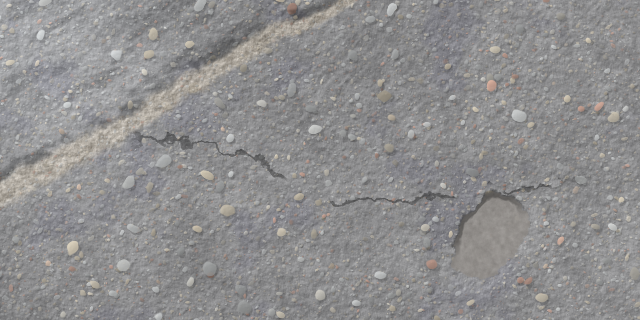
A WebGL 1 fragment shader for this texture:

```glsl
precision highp float;
// Worn asphalt with scattered gravel, a sandy diagonal rut, a thin crack and a pothole.
uniform vec2 u_resolution;

float hash(vec2 p) {
  return fract(sin(dot(p, vec2(127.1, 311.7))) * 43758.5453);
}

float noise(vec2 p) {
  vec2 i = floor(p), f = fract(p);
  f = f * f * (3.0 - 2.0 * f);
  return mix(mix(hash(i), hash(i + vec2(1.0, 0.0)), f.x),
             mix(hash(i + vec2(0.0, 1.0)), hash(i + 1.0), f.x), f.y);
}

float fbm(vec2 p) {
  float sum = 0.0, amp = 0.5;
  for (int i = 0; i < 4; i++) {
    sum += amp * noise(p);
    p = mat2(1.6, 1.2, -1.2, 1.6) * p + 17.3;
    amp *= 0.5;
  }
  return sum / 0.9375;
}

vec2 rotate(vec2 p, float a) {
  return vec2(cos(a) * p.x + sin(a) * p.y, cos(a) * p.y - sin(a) * p.x);
}

// Mostly grey stones, some tan, a few reddish
vec3 stoneColor(float pick, float shade) {
  vec3 c = mix(vec3(0.67, 0.68, 0.68), vec3(0.73, 0.69, 0.61), smoothstep(0.35, 0.75, pick));
  c = mix(c, vec3(0.70, 0.55, 0.49), smoothstep(0.84, 0.92, pick));
  return c * mix(0.82, 1.22, shade);
}

// One layer of irregular pebbles with a shadow at the lower right
vec3 pebbles(vec3 color, vec2 p, float scale, float share, float opacity) {
  vec2 q = p * scale, cell = floor(q);
  float soft = 0.0028 * scale;
  float ragged = 0.22 * (noise(q * 3.0) - 0.5);
  for (int j = -1; j <= 1; j++) {
    for (int i = -1; i <= 1; i++) {
      vec2 id = cell + vec2(float(i), float(j));
      float present = step(hash(id + scale), share) * opacity;
      vec2 d = q - id - vec2(hash(id + 3.1), hash(id + 7.7));
      float angle = 2.4 * hash(id + 1.7) - 0.8;
      vec2 stretch = vec2(1.0, 1.1 + 0.7 * hash(id + 5.3));
      float size = hash(id + 9.2);
      float radius = mix(0.17, 0.46, size * size);
      float body = length(rotate(d, angle) * stretch) + ragged - radius;
      float shadow = length(rotate(d + vec2(-0.10, 0.15), angle) * stretch) + ragged - radius;
      color *= 1.0 - 0.2 * present * (1.0 - smoothstep(-soft, soft * 1.5, shadow));
      vec3 stone = stoneColor(hash(id + 11.9), hash(id + 13.4));
      stone *= 1.0 + 0.12 * clamp(dot(d, vec2(-0.6, 0.8)) / radius, -1.0, 1.0);
      color = mix(color, stone, present * (1.0 - smoothstep(-soft, soft, body)));
    }
  }
  return color;
}

float band(float d, float width) {
  return 1.0 - smoothstep(0.35 * width, width, abs(d));
}

void main() {
  vec2 p = gl_FragCoord.xy / u_resolution.y;
  float broad = fbm(p * 5.0), mid = fbm(p * 17.0 + 4.0), fine = fbm(p * 70.0);

  // Signed height above the rut's axis; the ground beyond it is rougher
  float rut = (p.y - 0.40 - 0.57 * p.x) * 0.87 + 0.05 * (broad - 0.5) + 0.035 * (mid - 0.5);
  float rough = smoothstep(0.0, 0.06, rut);

  // Binder: mottled grey with embossed grain
  vec3 color = vec3(0.545, 0.545, 0.55) + 0.10 * (broad - 0.5) + 0.10 * (mid - 0.5);
  color = mix(color, vec3(0.48, 0.48, 0.52), 0.5 * smoothstep(0.58, 0.72, fbm(p * 6.5 + 31.0)));
  float bump = fine - fbm((p + vec2(-0.003, 0.004)) * 70.0);
  color += 0.22 * bump + 0.12 * (fine - 0.5);

  // Dark streaks running beside the rut
  float streak = fbm(rotate(p, 0.52) * vec2(9.0, 24.0) + 8.0);
  color -= 0.09 * rough * smoothstep(0.5, 0.7, streak);

  // Gravel, from fine to coarse
  float patchy = 0.6 + 0.4 * smoothstep(0.35, 0.65, mid);
  color = pebbles(color, p, 82.0, 0.50, 0.60 * patchy);
  color = pebbles(color, p + 3.7, 42.0, 0.38, 0.72 * patchy);
  color = pebbles(color, p + 8.3, 18.0, 0.17, 0.78);

  // Sand in the rut, with a shaded upper lip
  float rutWidth = mix(0.055, 0.03, smoothstep(0.2, 1.1, p.x));
  vec3 sand = vec3(0.67, 0.64, 0.595) + 0.32 * (fine - 0.5) + 0.3 * bump;
  sand = pebbles(sand, p + 1.3, 75.0, 0.5, 0.6);
  color = mix(color, sand, 0.85 * band(rut + 0.01, rutWidth));
  color *= 1.0 - 0.27 * band(rut - rutWidth * 0.75, 0.026) * smoothstep(0.3, 0.55, mid);

  // Thin broken crack
  float path = 0.55 - 0.18 * smoothstep(0.65, 1.1, p.x) + 0.06 * smoothstep(1.1, 1.8, p.x);
  float crack = p.y - path + 0.09 * (mid - 0.5) + 0.02 * (fine - 0.5);
  float extent = smoothstep(0.38, 0.46, p.x) * (1.0 - smoothstep(1.75, 1.85, p.x));
  color *= 1.0 - 0.33 * extent * band(crack, 0.008) * smoothstep(0.38, 0.55, noise(p * 13.0));

  // Pothole: raised rim, dusty floor, shadow under the upper edge
  vec2 center = vec2(1.53, 0.265);
  vec2 h = rotate(p - center, 0.95);
  float hole = length(h * vec2(1.0, 1.5)) - 0.145 + 0.09 * (mid - 0.5) + 0.02 * (fine - 0.5);
  float upper = smoothstep(-0.03, 0.07, dot(p - center, vec2(-0.55, 0.83)));
  color += 0.05 * band(hole - 0.03, 0.04) * (1.0 - 2.0 * upper * mid);
  vec3 dust = vec3(0.575, 0.56, 0.545) + 0.09 * (mid - 0.5) + 0.12 * (fine - 0.5);
  color = mix(color, dust, 0.92 * (1.0 - smoothstep(-0.006, 0.004, hole)));
  color *= 1.0 - 0.36 * upper * band(hole + 0.008, 0.024);

  // Cool glare from the upper left, faint haze at the lower right
  float glare = 1.0 - smoothstep(0.0, 1.0, length(p - vec2(0.0, 1.0)));
  color += glare * vec3(0.11, 0.115, 0.12) + 0.025 * smoothstep(1.1, 2.0, p.x - 0.3 * p.y);
  gl_FragColor = vec4(clamp(color, 0.0, 1.0), 1.0);
}
```
